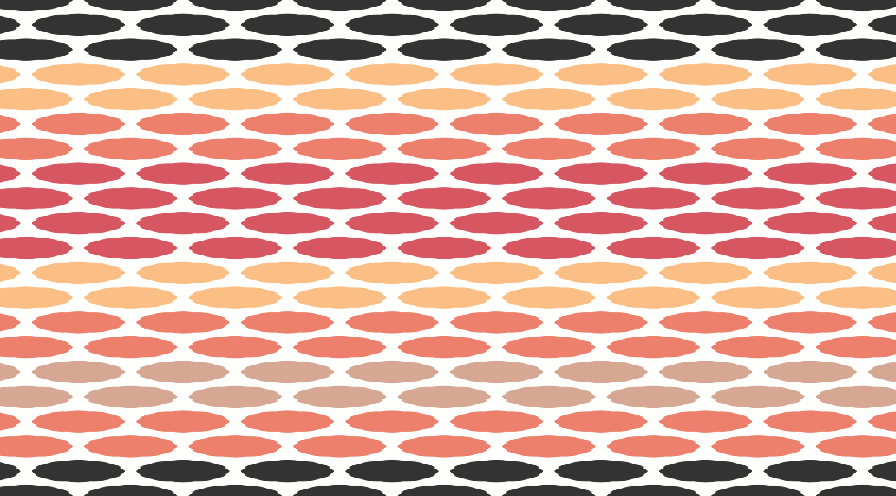
Reproduce this pattern procedurally as a WebGL 1 fragment shader.

```glsl
precision highp float;
// Staggered rows of wide scalloped ovals on a near-white ground.
// Each cell holds one oval given by a polar radius with cusped lobes;
// alternate rows shift by half a cell and colours change every two rows.

uniform vec2 u_resolution;

#define COLUMNS 8.5714
#define ROWS 20.0
#define ROW_SHIFT 0.25
#define OVAL_HALF vec2(0.446, 0.45)
#define LOBES 12.0
#define NOTCH_DEPTH 0.06
#define PAPER vec3(0.995, 0.995, 0.99)
#define CHARCOAL vec3(0.197, 0.2, 0.197)
#define APRICOT vec3(0.985, 0.75, 0.525)
#define CORAL vec3(0.925, 0.5, 0.425)
#define ROSE vec3(0.84, 0.337, 0.384)
#define TAN vec3(0.84, 0.66, 0.575)

// Colour of a pair of rows, counted from the top edge.
vec3 bandColor(float band) {
    if (band < 1.5 || band > 9.5) return CHARCOAL;
    if (band < 2.5) return APRICOT;
    if (band < 3.5) return CORAL;
    if (band < 5.5) return ROSE;
    if (band < 6.5) return APRICOT;
    if (band > 7.5 && band < 8.5) return TAN;
    return CORAL;
}

// Approximate signed distance in pixels to a scalloped oval.
float scallopedOval(vec2 p, vec2 halfSize) {
    vec2 q = p / halfSize;
    float r = max(length(q), 0.001);
    float angle = atan(q.y, q.x + 0.00001);
    float edge = 1.0 - NOTCH_DEPTH * (1.0 - abs(cos(0.5 * LOBES * angle)));
    float slope = length(q / (r * halfSize));
    return (r - edge) / slope;
}

void main() {
    vec2 uv = gl_FragCoord.xy / u_resolution;
    vec2 cellSize = u_resolution / vec2(COLUMNS, ROWS);

    // Rows are centred on the top and bottom edges.
    float rowPos = (1.0 - uv.y) * ROWS;
    float row = floor(rowPos + 0.5);
    float odd = mod(row, 2.0);

    // Position inside the cell, measured from the oval's centre.
    float colPos = uv.x * COLUMNS - ROW_SHIFT - 0.5 * odd;
    vec2 local = vec2(fract(colPos + 0.5) - 0.5, rowPos - row);

    float d = scallopedOval(local * cellSize, OVAL_HALF * cellSize);
    float cover = 1.0 - smoothstep(-0.5, 0.5, d);

    vec3 ink = bandColor(floor((row + 1.0) * 0.5));
    gl_FragColor = vec4(mix(PAPER, ink, cover), 1.0);
}
```
